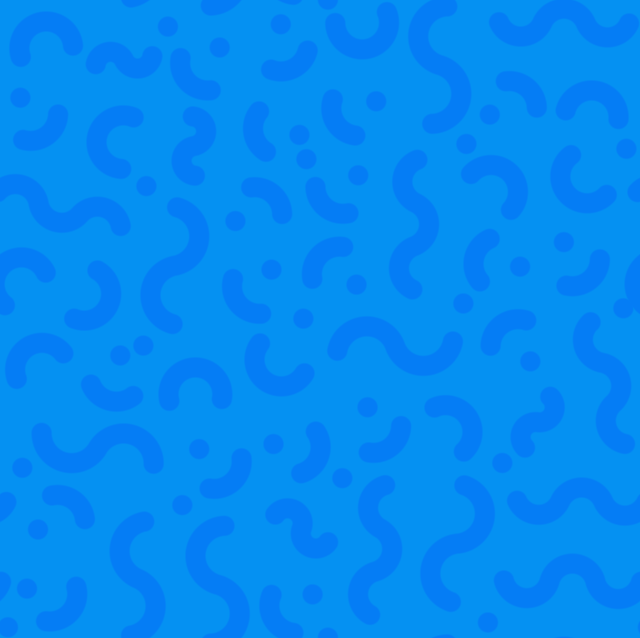
Reproduce this pattern procedurally as a WebGL 1 fragment shader.

```glsl
precision highp float;
// Seamless confetti of rounded squiggles, arcs and dots in two blues.
uniform vec2 u_resolution;

const float TAU = 6.2831853;
const float BLOCKS = 4.0;      // blocks per tile side
const float BLOCK = 0.25;      // block size; each block holds two dominoes
const float PEN = 0.0157;      // half the stroke width
const float EDGE = 0.0019;     // softness of the outline
const vec3 SKY_BLUE = vec3(0.02, 0.57, 0.95);
const vec3 DEEP_BLUE = vec3(0.02, 0.49, 0.96);

float hash(vec2 cell, float salt) {
  return fract(sin(dot(cell, vec2(127.1, 311.7)) + salt * 74.7) * 4375.85);
}

vec2 rotate(vec2 p, float angle) {
  float c = cos(angle), s = sin(angle);
  return vec2(c * p.x - s * p.y, s * p.x + c * p.y);
}

// Periodic shear that loosens the layout without squeezing neighbours.
vec2 drift(vec2 p) {
  vec2 q = p.yx * TAU;
  return p + 0.034 * sin(q + vec2(0.6, 2.9)) + 0.009 * sin(2.0 * q + vec2(4.0, 1.3));
}

float dotShape(vec2 p) {
  return length(p) - PEN;
}

// Round-capped arc around the origin, opening downwards.
float arc(vec2 p, float radius, float halfAngle) {
  vec2 tip = vec2(sin(halfAngle), cos(halfAngle));
  p.x = abs(p.x);
  float d = tip.y * p.x > tip.x * p.y ? length(p - tip * radius) : abs(length(p) - radius);
  return d - PEN;
}

// Chain of one to three arcs that bend in turn, joined smoothly on the x axis.
float wave(vec2 p, float radius, float halfAngle, float count) {
  float chord = 2.0 * radius * sin(halfAngle);
  float d = 1.0;
  float bend = 1.0;
  for (int i = 0; i < 3; i++) {
    if (float(i) < count) {
      float x = (float(i) - 0.5 * (count - 1.0)) * chord;
      vec2 q = vec2(p.x - x, bend * p.y + radius * cos(halfAngle));
      d = min(d, arc(q, radius, halfAngle));
    }
    bend = -bend;
  }
  return d;
}

// Small motif: short arc with a dot, open ring, or little S.
float smallMotif(vec2 p, float kind, float vary) {
  if (kind < 0.45) {
    float bow = wave(p - vec2(0.0, 0.018), 0.043, mix(0.82, 1.0, vary), 1.0);
    return min(bow, dotShape(p - vec2(0.04 * vary - 0.02, -0.038)));
  }
  if (kind < 0.82) {
    float halfAngle = mix(1.4, 1.9, vary);
    float lift = 0.45 * 0.042 * (1.0 - cos(halfAngle));
    return wave(p + vec2(0.0, lift), 0.042, halfAngle, 1.0);
  }
  return wave(p, 0.0235, mix(1.2, 1.45, vary), 2.0);
}

// Long motif: wide S or three-bend squiggle.
float longMotif(vec2 p, float kind, float vary) {
  if (kind < 0.5) return wave(p, 0.047, mix(1.25, 1.55, vary), 2.0);
  return wave(p, 0.037, mix(1.1, 1.35, vary), 3.0);
}

// One domino: a long motif along it, or two small ones side by side.
float domino(vec2 p, vec2 center, vec2 along, vec2 cell, float salt) {
  float kind = hash(cell, salt + 1.0);
  float vary = hash(cell, salt + 2.0);
  if (hash(cell, salt) < 0.45) {
    vec2 axis = normalize(drift(center + along) - drift(center - along));
    vec2 q = p - drift(center);
    q = vec2(dot(q, axis), axis.x * q.y - axis.y * q.x);
    q.y *= hash(cell, salt + 3.0) < 0.5 ? -1.0 : 1.0;
    return longMotif(q, kind, vary);
  }
  vec2 first = rotate(p - drift(center - along), TAU * hash(cell, salt + 4.0));
  vec2 second = rotate(p - drift(center + along), TAU * hash(cell, salt + 5.0));
  float d = smallMotif(first, kind, vary);
  return min(d, smallMotif(second, hash(cell, salt + 6.0), hash(cell, salt + 7.0)));
}

// Block of two parallel dominoes, lying or standing at random.
float block(vec2 p, vec2 id) {
  vec2 cell = mod(id, BLOCKS) + 1.0;
  vec2 center = (id + 0.5) * BLOCK;
  vec2 along = hash(cell, 0.4) < 0.5 ? vec2(0.25 * BLOCK, 0.0) : vec2(0.0, 0.25 * BLOCK);
  float d = domino(p, center + along.yx, along, cell, 11.0);
  return min(d, domino(p, center - along.yx, along, cell, 23.0));
}

void main() {
  vec2 p = gl_FragCoord.xy / u_resolution;
  vec2 base = floor(p / BLOCK - 0.5);

  // A dot where four blocks meet, then the blocks themselves.
  float d = dotShape(p - drift((base + 1.0) * BLOCK));
  for (int y = 0; y < 2; y++)
    for (int x = 0; x < 2; x++)
      d = min(d, block(p, base + vec2(float(x), float(y))));

  float soft = max(EDGE, 0.75 / min(u_resolution.x, u_resolution.y));
  gl_FragColor = vec4(mix(DEEP_BLUE, SKY_BLUE, smoothstep(-soft, soft, d)), 1.0);
}
```
